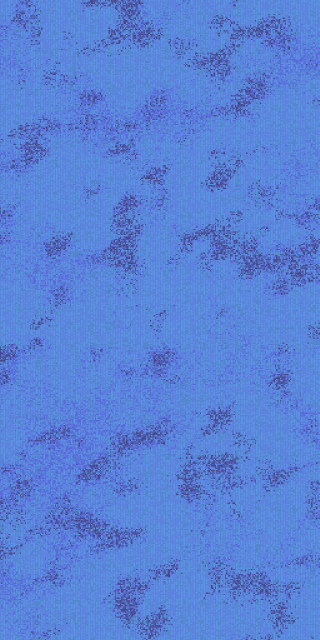
Reproduce this texture procedurally as a Shadertoy shader.

```glsl
const float COLUMNS = 256.0;     // grains across the canvas
const float BEAT_PERIOD = 14.7;  // grains between teal patches
const float TAU = 6.2831853;

const vec3 AZURE = vec3(0.36, 0.52, 0.86);
const vec3 CORNFLOWER = vec3(0.37, 0.49, 0.88);
const vec3 SKY = vec3(0.35, 0.59, 0.88);
const vec3 TEAL = vec3(0.31, 0.54, 0.76);
const vec3 VIOLET = vec3(0.35, 0.41, 0.86);
const vec3 DUSK = vec3(0.31, 0.37, 0.68);
const vec3 INK = vec3(0.27, 0.26, 0.50);

float hash(vec2 p, float seed) {
    vec3 q = fract(vec3(p.xyx + seed * 17.3) * 0.1031);
    q += dot(q, q.yzx + 33.33);
    return fract((q.x + q.y) * q.z);
}

float valueNoise(vec2 p, float seed) {
    vec2 i = floor(p);
    vec2 f = fract(p);
    f = f * f * (3.0 - 2.0 * f);
    float low = mix(hash(i, seed), hash(i + vec2(1, 0), seed), f.x);
    float high = mix(hash(i + vec2(0, 1), seed), hash(i + vec2(1, 1), seed), f.x);
    return mix(low, high, f.y);
}

float cloudNoise(vec2 p, float seed) {
    float sum = 0.0;
    float weight = 0.6;
    for (int octave = 0; octave < 3; octave++) {
        sum += weight * valueNoise(p, seed + float(octave));
        p = p * 2.03 + 7.7;
        weight *= 0.46;
    }
    return sum / 0.994;
}

// Alternating columns, with teal gathering in a regular lattice of patches
vec3 stripeColor(vec2 cell) {
    float pick = hash(cell, 1.0);
    if (mod(cell.x, 2.0) < 0.5) return pick < 0.6 ? CORNFLOWER : AZURE;
    vec2 beat = 0.5 + 0.5 * cos(TAU * cell / BEAT_PERIOD);
    float patchStrength = dot(beat, vec2(0.6, 0.4));
    float tealShare = 0.5 * patchStrength * patchStrength;
    float skyShare = 0.3 + 0.45 * patchStrength;
    if (pick < tealShare) return TEAL;
    return pick < tealShare + skyShare ? SKY : AZURE;
}

// Violet haze and dark specks scattered over the stripes
vec3 grainColor(vec2 cell) {
    vec2 slanted = vec2(cell.x, cell.y - 0.25 * cell.x);
    float clouds = cloudNoise(slanted / vec2(25.0, 19.0), 3.0);
    float haze = mix(clouds, cloudNoise(cell / vec2(60.0, 42.0), 9.0), 0.5);
    float darkShare = 0.62 * smoothstep(0.52, 0.86, clouds);
    float violetShare = 0.45 * smoothstep(0.42, 0.75, haze);

    vec3 color = stripeColor(cell);
    if (hash(cell, 5.0) < violetShare) color = VIOLET;
    if (hash(cell, 6.0) < darkShare) color = mix(INK, DUSK, hash(cell, 7.0));
    return color;
}

void mainImage(out vec4 fragColor, in vec2 fragCoord) {
    // Four samples per pixel soften the grain edges
    vec3 color = vec3(0.0);
    for (int s = 0; s < 4; s++) {
        vec2 offset = vec2(s % 2, s / 2) * 0.5 - 0.25;
        vec2 uv = (fragCoord + offset) / iResolution.x;
        color += grainColor(floor(uv * COLUMNS));
    }
    fragColor = vec4(color / 4.0, 1.0);
}
```
